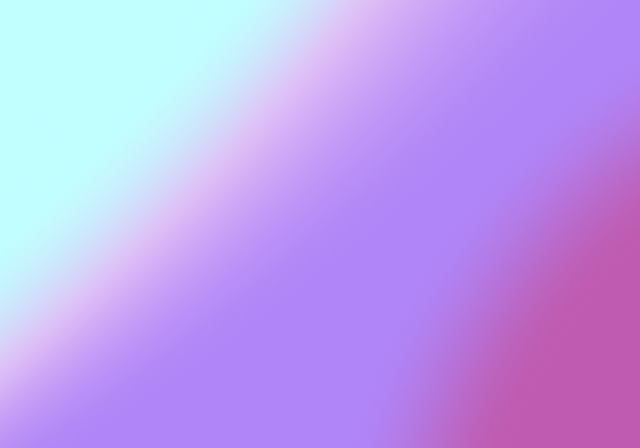
A WebGL 2 fragment shader for this background:

```glsl
#version 300 es
precision highp float;
// Soft diagonal gradient: a cyan corner melts through a pale pink ridge
// into violet, with a large blurred magenta disc at the lower right.
// Built from a bowed diagonal distance, one circle distance and faint dither.

uniform vec2 u_resolution;
out vec4 fragColor;

const float ASPECT = 1.433;
const vec3 CYAN = vec3(0.757, 1.0, 1.0);
const vec3 PINK = vec3(0.895, 0.75, 0.965);
const vec3 VIOLET = vec3(0.689, 0.52, 0.968);
const vec3 MAGENTA = vec3(0.75, 0.357, 0.69);

float hash(vec2 cell) {
    return fract(sin(dot(cell, vec2(12.9898, 78.233))) * 43758.5453);
}

// Signed offset across the diagonal ridge, positive to the lower right.
float ridgeOffset(float across, float along, float base, float bow, float middle) {
    float shift = along - middle;
    return across - base + bow * shift * shift;
}

// 1 inside the disc, fading to 0 over a band of the given half width.
float softDisc(vec2 p, vec2 center, float radius, float blur) {
    return 1.0 - smoothstep(-blur, blur, length(p - center) - radius);
}

// max(x, 0) with its corner rounded.
float softPositive(float x, float rounding) {
    return 0.5 * (x + sqrt(x * x + rounding * rounding));
}

// Rises quickly from 0 at the start, then settles slowly at 1.
float easeOut(float x, float power) {
    return 1.0 - pow(1.0 - clamp(x, 0.0, 1.0), power);
}

// Cyan to pink to violet; each side has its own fade length.
vec3 ridgeColor(float d, float cyanFade, float violetFade) {
    float toCyan = easeOut(softPositive(-d, 0.04) / cyanFade, 1.7);
    float toViolet = easeOut(softPositive(d, 0.04) / violetFade, 1.8);
    return mix(mix(PINK, CYAN, toCyan), VIOLET, toViolet);
}

void main() {
    // Canvas height is one unit.
    vec2 p = gl_FragCoord.xy / u_resolution * vec2(ASPECT, 1.0);

    // Diagonal axes measured from the upper left corner.
    float across = p.x + 1.0 - p.y;
    float along = p.x - 1.0 + p.y;

    // The fade to violet widens toward the upper right.
    float d = ridgeOffset(across, along, 0.86, 0.057, -0.112);
    vec3 color = ridgeColor(d, 0.32, 0.48 + 0.16 * along);

    // Magenta glow centred beyond the lower right corner.
    float glow = softDisc(p, vec2(2.198, -0.362), 1.29, 0.18);
    color = mix(color, MAGENTA, glow);

    // Faint dither hides the banding.
    color += (hash(floor(p * 358.0)) - 0.5) / 255.0;
    fragColor = vec4(color, 1.0);
}
```
